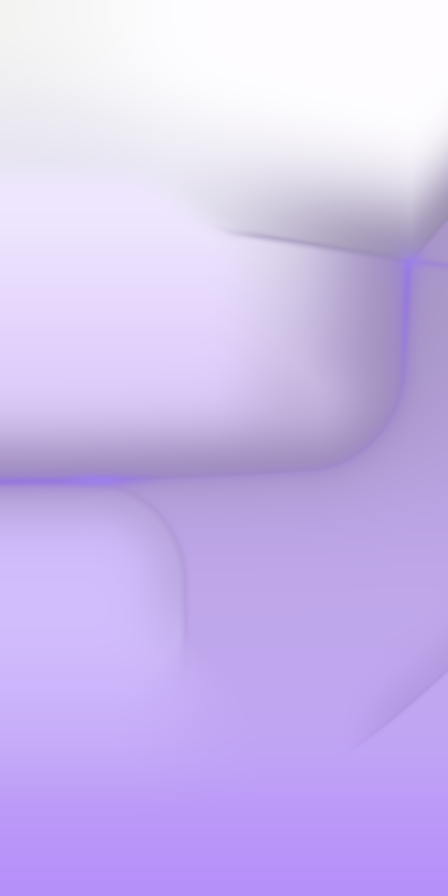
Give the GLSL for this background, as a WebGL 2 fragment shader.

```glsl
#version 300 es
// Soft lavender relief: rounded hollows, shaded folds and glowing violet creases.
precision highp float;

uniform vec2 u_resolution;
out vec4 outColor;

const vec3 SHADOW = vec3(0.63, 0.56, 0.75);
const vec3 VIOLET = vec3(0.58, 0.45, 0.89);
const vec2 NODE = vec2(0.917, 1.419);
const float EDGE = 0.004;

// Signed distance to a quadrant with a rounded corner, filling q.x < 0, q.y < 0.
float roundedCorner(vec2 q, float radius) {
    vec2 v = q + radius;
    return length(max(v, 0.0)) + min(max(v.x, v.y), 0.0) - radius;
}

float segment(vec2 p, vec2 a, vec2 b) {
    vec2 ab = b - a;
    return length(p - a - ab * clamp(dot(p - a, ab) / dot(ab, ab), 0.0, 1.0));
}

float bell(float x, float width) {
    return exp(-x * x / (width * width));
}

float inside(float d, float softness) {
    return 1.0 - smoothstep(-softness, softness, d);
}

// Lower edge of the white upper surface.
float ridgeHeight(float x) {
    float shoulder = 0.13 * (1.0 - smoothstep(0.28, 0.54, x));
    float slope = -0.157 * max(min(x, NODE.x) - 0.534, 0.0);
    return 1.479 + shoulder + slope + 1.13 * max(x - NODE.x, 0.0);
}

// Lilac ground with a lit hollow at left and a fold at lower right.
vec3 ground(vec2 p) {
    vec3 dusk = mix(vec3(0.75, 0.655, 0.92), vec3(0.67, 0.60, 0.79), smoothstep(0.6, 1.4, p.y));
    vec3 low = mix(vec3(0.715, 0.565, 0.975), vec3(0.755, 0.645, 0.965), smoothstep(0.0, 0.4, p.y));
    vec3 color = mix(low, dusk, smoothstep(0.2, 0.68, p.y));

    float d = roundedCorner(p - vec2(0.412, 0.922), 0.22);
    vec3 lit = mix(low, vec3(0.82, 0.74, 0.99), smoothstep(0.15, 0.65, p.y));
    lit = mix(lit, SHADOW, 0.42 * bell(d, 0.09) * smoothstep(0.42, 0.75, p.y));
    float softness = mix(0.18, EDGE, smoothstep(0.4, 0.6, p.y));
    color = mix(color, lit, inside(d, softness));
    color -= 0.035 * bell(d, 0.009) * smoothstep(0.45, 0.65, p.y);

    float fold = p.y - 0.32 - 0.72 * (p.x - 0.78) - 0.5 * (p.x - 0.78) * (p.x - 0.78);
    float reach = smoothstep(0.74, 0.9, p.x);
    color -= vec3(0.045, 0.045, 0.05) * reach * bell(fold, 0.09) * smoothstep(-EDGE, EDGE, fold);
    return color - 0.02 * reach * bell(fold, 0.008);
}

// Pale middle hollow, darkening toward its bottom and right walls.
vec3 hollow(vec2 p, float d) {
    vec3 lit = mix(vec3(0.875, 0.805, 0.985), vec3(0.935, 0.905, 0.995), smoothstep(1.1, 1.6, p.y));
    lit *= 1.0 - vec3(0.06, 0.05, 0.07) * smoothstep(0.46, 0.66, p.x);
    float reach = mix(0.12, 0.2, smoothstep(0.4, 0.8, p.x) * smoothstep(1.0, 1.25, p.y));
    return mix(lit, SHADOW, bell(d, reach));
}

// White upper surface with a shadow gathered along the ridge.
vec3 upperSurface(vec2 p, float h) {
    vec3 mist = mix(vec3(0.905, 0.895, 0.945), vec3(0.95, 0.95, 0.945), smoothstep(1.6, 1.95, p.y));
    float white = smoothstep(1.52, 1.94, p.y + 0.3 * p.x - 0.1) * smoothstep(-0.1, 0.5, p.x);
    vec3 color = mix(mist, vec3(0.995, 0.99, 1.0), white);
    return mix(color, vec3(0.62, 0.575, 0.70), bell(h, 0.14) * smoothstep(0.36, 0.92, p.x));
}

void main() {
    vec2 p = gl_FragCoord.xy / u_resolution * vec2(1.0, 2.0);

    // Bent wall separating the middle hollow from the ground
    vec2 wall = vec2(p.x - 0.9 - 0.035 * (p.y - 1.1), 0.925 + 0.05 * p.x * p.x - p.y);
    float d = roundedCorner(wall, 0.2);
    vec3 color = ground(p);
    color = mix(color, SHADOW, 0.65 * exp(-max(d, 0.0) / 0.055));
    color = mix(color, hollow(p, d), inside(d, EDGE));

    // Violet light along the wall, strongest at its two ends
    float leftGlow = 1.0 - smoothstep(0.2, 0.42, p.x);
    float rightGlow = smoothstep(1.02, 1.38, p.y) * smoothstep(0.7, 0.85, p.x);
    float glow = 0.2 + 0.6 * max(leftGlow, rightGlow);
    color = mix(color, VIOLET, glow * (0.6 * bell(d, 0.009) + 0.4 * bell(d, 0.025)));

    // Upper surface and its thin dark ridge
    float h = p.y - ridgeHeight(p.x);
    float crisp = smoothstep(0.46, 0.6, p.x);
    float softness = mix(0.05, EDGE, crisp);
    color = mix(color, upperSurface(p, h), smoothstep(-softness, softness, h));
    color = mix(color, SHADOW * 0.92, 0.4 * crisp * bell(h, 0.008));

    // Glints where creases meet
    float branch = segment(p, NODE, vec2(1.02, 1.403));
    color = mix(color, VIOLET, 0.4 * bell(branch, 0.008));
    color = mix(color, vec3(0.62, 0.52, 0.94), 0.75 * exp(-length(p - NODE) / 0.025));
    vec2 glint = (p - vec2(0.22, 0.927)) * vec2(0.2, 1.0);
    color = mix(color, vec3(0.63, 0.51, 0.95), 0.7 * bell(length(glint), 0.012));

    outColor = vec4(color, 1.0);
}
```
